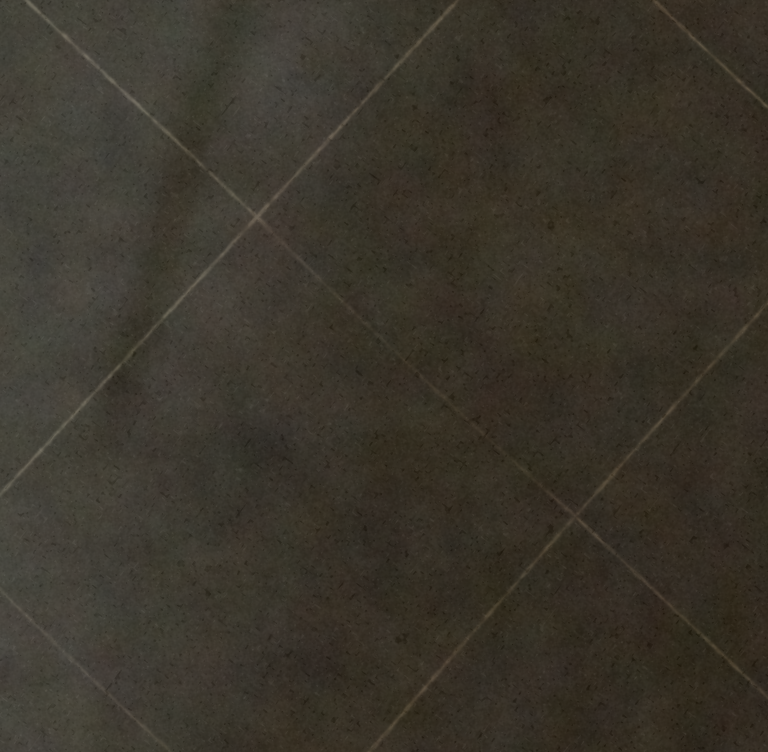
Give the GLSL for this texture, as a Shadertoy shader.

```glsl
// Dark stone floor tiles laid diagonally, with thin pale joints, mottling and a soft shadow streak.

float hash(vec2 p) {
    vec3 q = fract(vec3(p.xyx) * 0.1031);
    q += dot(q, q.yzx + 33.33);
    return fract((q.x + q.y) * q.z);
}

float noise(vec2 p) {
    vec2 i = floor(p), f = fract(p);
    f = f * f * (3.0 - 2.0 * f);
    return mix(mix(hash(i), hash(i + vec2(1, 0)), f.x),
               mix(hash(i + vec2(0, 1)), hash(i + vec2(1, 1)), f.x), f.y);
}

float fbm(vec2 p) {
    float sum = 0.0, amp = 0.5;
    for (int i = 0; i < 5; i++) {
        sum += amp * noise(p);
        p = mat2(1.6, 1.2, -1.2, 1.6) * p + 7.3;
        amp *= 0.5;
    }
    return sum;
}

// Tile coordinates under a mild perspective with a slight bow; joints lie on whole numbers.
vec2 tileCoords(vec2 p) {
    vec2 q = p - vec2(0.3346, 0.6966);
    float rising = q.y + 0.94 * q.x;
    float falling = q.x - 0.926 * q.y;
    float along = clamp(falling / 0.776, 0.0, 1.0);
    falling -= 0.02 * falling * rising * rising;
    rising += 0.026 * along * (1.0 - along);
    return vec2(rising / (0.785 - 0.0145 * rising),
                falling / (0.761 - 0.037 * q.y));
}

// Round soft patch of light
float glow(vec2 p, vec2 center, float radius) {
    vec2 d = (p - center) / radius;
    return exp(-dot(d, d));
}

void mainImage(out vec4 fragColor, in vec2 fragCoord) {
    vec2 p = fragCoord / iResolution.x;
    float pixel = 1.0 / iResolution.x;
    vec2 tile = tileCoords(p);

    // Light falls off from the grey left side to the brown right side
    float fade = smoothstep(-0.12, 0.48, p.x - 0.25 * p.y);
    vec3 color = mix(vec3(0.272, 0.263, 0.232), vec3(0.206, 0.183, 0.142), fade);
    color += vec3(0.030, 0.033, 0.038) * glow(p, vec2(0.37, 0.91), 0.12);
    color += vec3(0.018, 0.018, 0.020) * glow(p, vec2(0.24, 0.61), 0.13);
    color += vec3(0.020, 0.016, 0.010) * glow(p, vec2(0.75, 0.68), 0.14);
    color += vec3(0.012, 0.012, 0.016) * glow(p, vec2(0.08, 0.10), 0.16);
    color -= vec3(0.026, 0.018, 0.010) * glow(p, vec2(0.34, 0.38), 0.06);
    color -= vec3(0.012, 0.015, 0.015) * glow(p, vec2(0.90, 0.12), 0.28);

    // Soft streak of shadow
    float across = (p.x - 0.143 - 0.285 * (p.y - 0.42)) / 0.034;
    float streak = exp(-across * across) * smoothstep(0.32, 0.48, p.y)
                 * (1.0 - 0.4 * smoothstep(0.75, 0.98, p.y));
    color = mix(color, vec3(0.212, 0.197, 0.148), 0.75 * streak);

    // Cloudy mottling and a drift between warm and cool
    color += 0.060 * (fbm(p * 20.0 + 3.0) - 0.48);
    color += vec3(0.032, 0.0, -0.014) * (fbm(p * 22.0 + 21.0) - 0.48);
    color += vec3(0.0, 0.022, -0.018) * (fbm(p * 19.0 + 55.0) - 0.48);

    // Fine grain turned off the pixel axes, with sparse dark pits and pale flecks
    vec2 turned = mat2(0.8, 0.6, -0.6, 0.8) * p;
    float grain = noise(turned * 420.0) + 0.8 * noise(turned.yx * 230.0 + 40.0)
                + 0.5 * noise(turned * 100.0 + 9.0) - 1.15;
    color += 0.030 * grain;
    float speck = noise(turned * 240.0 + 150.0);
    color += 0.035 * smoothstep(0.82, 1.0, speck) - 0.050 * smoothstep(0.22, 0.0, speck);

    // Joints: soft and patchy, faintest along the middle diagonal
    vec2 gap = abs(fract(tile + 0.5) - 0.5) * vec2(0.572, 0.558);
    gap += 0.0016 * (noise(p * 90.0) - 0.5);
    float reach = 0.0020 + 0.4 * pixel;
    vec2 joint = exp(-gap * gap / (reach * reach));
    float middle = smoothstep(-0.03, 0.1, tile.y) * (1.0 - smoothstep(0.85, 1.05, tile.y))
                 * (1.0 - step(0.5, abs(tile.x)));
    float beyond = smoothstep(0.95, 1.1, tile.y);
    float patchy = 0.25 + 0.75 * noise(turned * 130.0 + 5.0) + 0.35 * noise(turned * 30.0);
    joint.x *= 1.0 - 0.62 * middle - 0.2 * beyond;
    joint.x *= mix(0.5, 1.0, smoothstep(-0.9, -0.4, tile.x));
    joint.y *= mix(0.95, 0.8, smoothstep(0.3, 0.7, tile.y));
    vec3 grout = mix(vec3(0.21, 0.20, 0.175), vec3(0.19, 0.165, 0.135), fade);
    color += grout * max(joint.x, joint.y) * patchy * 0.75;

    fragColor = vec4(color, 1.0);
}
```
